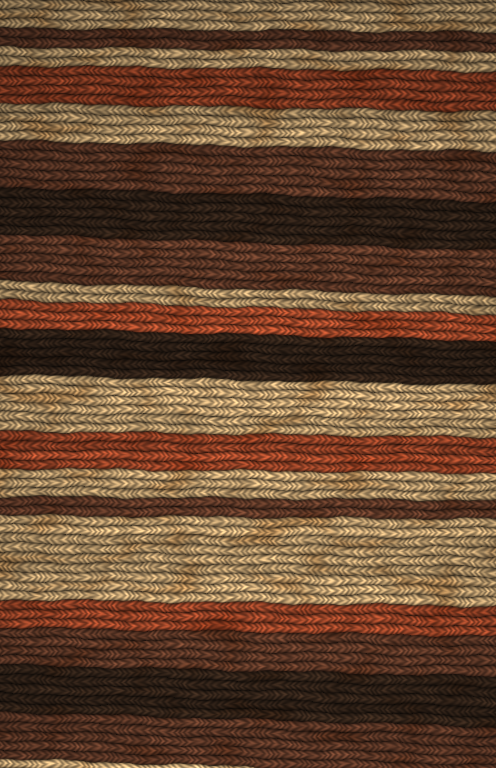
A Shadertoy shader for this texture:

```glsl
// Striped rug of braided jute cords in tan, brown, rust and near-black bands.

const float CORDS = 82.0;
const float TAU = 6.2831853;

float hash(vec2 p) {
    p = fract(p * vec2(0.1031, 0.1137));
    p += dot(p, p.yx + 33.33);
    return fract((p.x + p.y) * p.x * 17.0);
}

// Cellular noise: distance to the nearest scattered point
float cellular(vec2 p) {
    vec2 cell = floor(p);
    float nearest = 1.0;
    for (int j = -1; j <= 1; j++)
        for (int i = -1; i <= 1; i++) {
            vec2 c = cell + vec2(i, j);
            vec2 point = c + vec2(hash(c + 50.0), hash(c + 91.0));
            nearest = min(nearest, length(p - point));
        }
    return nearest;
}

// Dyed yarn colours
vec3 dye(int kind) {
    if (kind == 0) return vec3(0.82, 0.68, 0.48);  // tan
    if (kind == 1) return vec3(0.41, 0.245, 0.17); // brown
    if (kind == 2) return vec3(0.67, 0.30, 0.175); // rust
    return vec3(0.215, 0.15, 0.105);               // near-black
}

// Bands from the top: thickness in cords, and dye of each
vec3 bandColor(float row, float blur) {
    int cords[21] = int[](3,2,2,4,4,5,5,5,2,3,5,6,4,3,2,9,3,4,5,5,1);
    int kinds[21] = int[](0,1,0,2,0,1,3,1,0,2,3,0,2,0,1,0,2,1,3,1,0);
    vec3 color = dye(kinds[0]);
    float edge = 0.0;
    for (int i = 1; i < 21; i++) {
        edge += float(cords[i - 1]);
        color = mix(color, dye(kinds[i]), smoothstep(-blur, blur, row - edge));
    }
    return color;
}

void mainImage(out vec4 fragColor, in vec2 fragCoord) {
    vec2 uv = fragCoord / iResolution.xy;
    float x = uv.x, y = 1.0 - uv.y;

    // Uneven sag toward the right, plus wandering cords
    float sag = x * (0.013 - 0.008 * cos(y * 9.3));
    float wander = 0.0012 * sin(x * 21.0 + y * 37.0)
                 + 0.0008 * sin(x * 53.0 - y * 81.0)
                 + 0.0005 * sin(x * 127.0 + y * 190.0);
    float row = (y - sag + wander) * CORDS;
    float id = floor(row), f = row - id;
    float rowSeed = hash(vec2(id + 20.0, 7.0));

    // Rounded cord with a dark groove on both sides
    float cord = pow(max(sin(f * TAU * 0.5), 0.0), 0.65);

    // Slanted strands meet in a chevron, facing either way
    float facing = rowSeed > 0.4 ? 1.0 : -1.0;
    float s = x * 72.0 + facing * abs(f - 0.5) * 1.7 + rowSeed * 9.0
            + 0.35 * sin(x * 47.0 + id * 2.3) + 0.2 * sin(x * 113.0 + id * 5.1);
    float strand = 0.5 + 0.5 * cos(TAU * (fract(s) - 0.5));
    float strandSeed = hash(vec2(floor(s) + 30.0, id + 40.0));
    strand *= 0.75 + 0.5 * strandSeed;

    float shade = mix(0.40, 1.0, cord) * mix(0.66, 1.03, strand);
    shade *= 0.90 + 0.2 * rowSeed;

    // Stretched patches of wear, and short loose fibres
    float wear = cellular(vec2(x * 11.0, row * 0.45) + 60.0);
    float fibre = cellular(vec2(x * 60.0 + row, row * 3.0) + 130.0);
    shade *= 1.1 - 0.22 * wear;
    shade *= 1.1 - 0.25 * fibre;

    vec3 color = bandColor(row, CORDS / iResolution.y) * shade;
    color *= mix(vec3(1.0), vec3(1.0, 0.92, 0.82), smoothstep(0.45, 0.9, wear));

    // Dim light along the top and the sides
    color *= 0.80 + 0.24 * smoothstep(0.0, 0.35, y);
    color *= 1.04 - 0.4 * (x - 0.55) * (x - 0.55);
    fragColor = vec4(color, 1.0);
}
```
